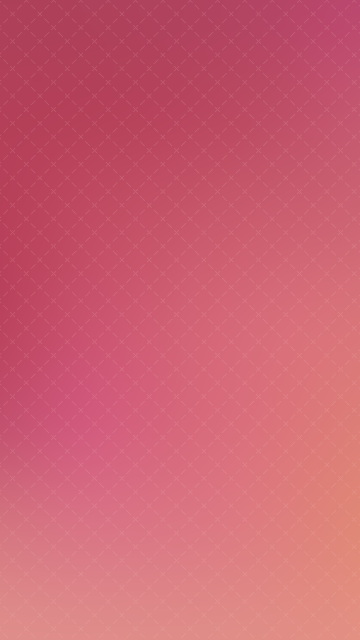
A Shadertoy shader for this background:

```glsl
// Quadratic blend through left, middle and right colours
vec3 blendRow(float x, vec3 left, vec3 middle, vec3 right) {
    return left * (1.0 - x) * (1.0 - 2.0 * x)
         + middle * 4.0 * x * (1.0 - x)
         + right * x * (2.0 * x - 1.0);
}

// Smooth cubic through four evenly spaced colours
vec3 cubic(vec3 a, vec3 b, vec3 c, vec3 d, float t) {
    return b + 0.5 * t * (c - a + t * (2.0 * a - 5.0 * b + 4.0 * c - d
         + t * (3.0 * (b - c) + d - a)));
}

float glow(vec2 p, vec2 center, float radius) {
    vec2 d = (p - center) / radius;
    return exp(-dot(d, d));
}

// Distance to the nearest integer
float nearest(float v) {
    return abs(fract(v + 0.5) - 0.5);
}

// Dashed stroke: one coordinate across it, the other along it
float dashedLine(float across, float along, float edge, float pixel) {
    const float halfWidth = 0.0012;
    const float dashHalf = 0.17;
    float stroke = 1.0 - smoothstep(-0.5, 0.5, (nearest(across) * edge - halfWidth) / pixel);
    float dashDistance = nearest(along * 2.0) * 0.5 - dashHalf;
    float dash = 1.0 - smoothstep(-0.5, 0.5, dashDistance * edge / pixel);
    return stroke * dash;
}

// Diagonal lattice with dashes crossing at every vertex
float lattice(vec2 p, vec2 origin, float spacing, float pixel) {
    vec2 q = (p - origin) / spacing;
    float u = q.x + q.y;
    float v = q.x - q.y;
    float edge = spacing * 0.70711;
    return max(dashedLine(u, v, edge, pixel), dashedLine(v, u, edge, pixel));
}

// Rose to peach colour field, rows run from bottom to top
vec3 backdrop(vec2 uv) {
    vec3 rows[7];
    rows[0] = blendRow(uv.x, vec3(0.875, 0.555, 0.545), vec3(0.875, 0.55, 0.535), vec3(0.89, 0.56, 0.515));
    rows[1] = blendRow(uv.x, vec3(0.835, 0.465, 0.50), vec3(0.86, 0.47, 0.515), vec3(0.88, 0.53, 0.485));
    rows[2] = blendRow(uv.x, vec3(0.765, 0.32, 0.43), vec3(0.84, 0.405, 0.48), vec3(0.865, 0.49, 0.485));
    rows[3] = blendRow(uv.x, vec3(0.73, 0.26, 0.36), vec3(0.82, 0.38, 0.455), vec3(0.85, 0.455, 0.48));
    rows[4] = blendRow(uv.x, vec3(0.72, 0.25, 0.35), vec3(0.775, 0.33, 0.41), vec3(0.80, 0.39, 0.45));
    rows[5] = blendRow(uv.x, vec3(0.70, 0.25, 0.345), vec3(0.72, 0.27, 0.365), vec3(0.76, 0.34, 0.43));
    rows[6] = blendRow(uv.x, vec3(0.68, 0.25, 0.35), vec3(0.69, 0.26, 0.37), vec3(0.72, 0.28, 0.42));
    float y = uv.y * 6.0;
    int i = clamp(int(floor(y)), 0, 5);
    return cubic(rows[max(i - 1, 0)], rows[i], rows[i + 1], rows[min(i + 2, 6)], y - float(i));
}

void mainImage(out vec4 fragColor, in vec2 fragCoord) {
    vec2 uv = fragCoord / iResolution.xy;
    vec2 p = fragCoord / iResolution.x;
    float pixel = 1.0 / iResolution.x;
    vec3 color = backdrop(uv);

    // Soft magenta and peach glows
    color += vec3(0.015, -0.005, 0.03) * glow(uv, vec2(0.24, 0.355), 0.17);
    color += vec3(0.015, 0.0, 0.015) * glow(uv, vec2(0.93, 0.93), 0.15);
    color += vec3(0.0, 0.005, -0.02) * glow(uv, vec2(0.95, 0.25), 0.20);

    // Faint stitched lattice
    const vec3 stitch = vec3(0.98, 0.78, 0.78);
    float lines = lattice(p, vec2(0.035, 1.739), 0.0759, pixel);
    color = mix(color, stitch, 0.15 * lines);

    fragColor = vec4(color, 1.0);
}
```
